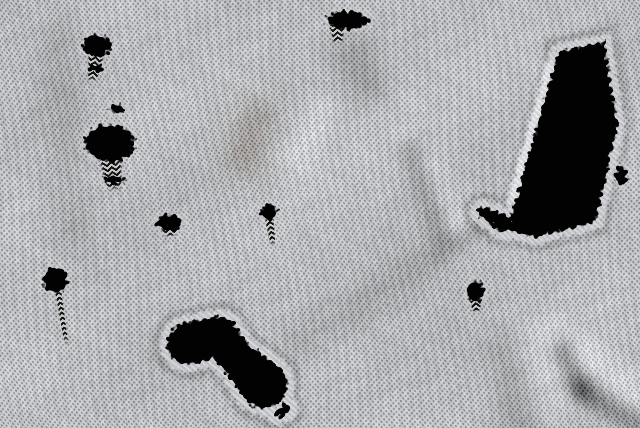
Write a Shadertoy shader that draws this texture.

```glsl
// Pale knitted cloth with torn holes and dropped-stitch ladders over black.
// Stitches are a staggered cosine lattice; folds are soft strokes of light,
// and the tears are distance fields roughened by sines and cellular noise.

vec2 hash2(vec2 p) {
    return fract(sin(vec2(dot(p, vec2(127.1, 311.7)), dot(p, vec2(269.5, 183.3)))) * 4375.85);
}

// Cellular noise: distance to the nearest scattered point.
float cells(vec2 p) {
    float nearest = 2.0;
    for (int j = -1; j <= 1; j++)
        for (int i = -1; i <= 1; i++) {
            vec2 cell = floor(p) + vec2(i, j);
            nearest = min(nearest, length(cell + hash2(cell) - p));
        }
    return nearest;
}

// Capsule whose radius runs from ra to rb.
float taper(vec2 p, vec2 a, vec2 b, float ra, float rb) {
    vec2 ab = b - a;
    float h = clamp(dot(p - a, ab) / dot(ab, ab), 0.0, 1.0);
    return length(p - a - h * ab) - mix(ra, rb, h);
}

// Soft stroke used for folds and highlights.
float stroke(vec2 p, vec2 a, vec2 b, float width) {
    float d = taper(p, a, b, 0.0, 0.0) / width;
    return exp(-d * d);
}

// Signed distance to a line, positive on its left.
float side(vec2 p, vec2 a, vec2 b) {
    vec2 d = normalize(b - a);
    return dot(p - a, vec2(-d.y, d.x));
}

float largeTears(vec2 p) {
    vec2 tl = vec2(1.305, 0.879), tr = vec2(1.412, 0.902), r = vec2(1.443, 0.707);
    vec2 br = vec2(1.391, 0.482), b = vec2(1.25, 0.445), bl = vec2(1.185, 0.463);
    float right = max(max(side(p, tl, tr), side(p, tr, r)), side(p, r, br));
    right = max(right, max(max(side(p, br, b), side(p, b, bl)), side(p, bl, tl)));
    right = min(right, taper(p, vec2(1.129, 0.504), vec2(1.178, 0.477), 0.012, 0.02));
    float left = taper(p, vec2(0.44, 0.197), vec2(0.512, 0.215), 0.049, 0.045);
    left = min(left, taper(p, vec2(0.512, 0.213), vec2(0.547, 0.17), 0.045, 0.04));
    left = min(left, taper(p, vec2(0.547, 0.17), vec2(0.615, 0.102), 0.04, 0.055));
    left = min(left, taper(p, vec2(0.65, 0.034), vec2(0.668, 0.046), 0.009, 0.011));
    return min(left, right);
}

float smallHoles(vec2 p) {
    // Centre and radii of each hole.
    const vec4 holes[11] = vec4[11](
        vec4(0.227, 0.893, 0.033, 0.025), vec4(0.225, 0.84, 0.016, 0.008),
        vec4(0.273, 0.746, 0.016, 0.010), vec4(0.256, 0.666, 0.058, 0.043),
        vec4(0.268, 0.58, 0.022, 0.009), vec4(0.396, 0.48, 0.031, 0.019),
        vec4(0.629, 0.504, 0.019, 0.018), vec4(0.129, 0.346, 0.029, 0.028),
        vec4(0.813, 0.953, 0.048, 0.021), vec4(1.111, 0.32, 0.020, 0.025),
        vec4(1.451, 0.59, 0.014, 0.021));
    float d = 1.0;
    for (int i = 0; i < 11; i++) {
        vec4 h = holes[i];
        d = min(d, (length((p - h.xy) / h.zw) - 1.0) * min(h.z, h.w));
    }
    return d;
}

// Ladder of loose threads: x is coverage, y is thread brightness.
vec2 ladders(vec2 p) {
    const vec4 runs[7] = vec4[7](
        vec4(0.225, 0.875, 0.215, 0.81), vec4(0.258, 0.63, 0.268, 0.555),
        vec4(0.629, 0.49, 0.638, 0.428), vec4(0.135, 0.325, 0.156, 0.193),
        vec4(0.787, 0.945, 0.79, 0.90), vec4(1.111, 0.30, 1.113, 0.272),
        vec4(0.396, 0.475, 0.398, 0.448));
    const float widths[7] = float[7](0.022, 0.032, 0.012, 0.009, 0.022, 0.017, 0.027);
    vec2 result = vec2(0.0);
    for (int i = 0; i < 7; i++) {
        vec2 top = runs[i].xy, run = runs[i].zw - top, dir = normalize(run);
        float along = dot(p - top, dir), across = dot(p - top, vec2(-dir.y, dir.x));
        float t = along / length(run), width = widths[i] * (1.0 - 0.45 * t);
        float cover = 1.0 - smoothstep(width * 0.65, width, abs(across));
        cover *= smoothstep(-0.05, 0.1, t) * (1.0 - smoothstep(0.8, 1.05, t));
        float zigzag = abs(fract(across / 0.02 + 0.5) - 0.5) * 0.02;
        float thread = smoothstep(-0.5, 0.5, sin(530.0 * (along - 0.8 * zigzag)));
        if (cover > result.x) result = vec2(cover, thread);
    }
    return result;
}

void mainImage(out vec4 fragColor, in vec2 fragCoord) {
    vec2 p = fragCoord / iResolution.y;
    float pixel = 1.0 / iResolution.y;

    // Broad folds and hollows
    float tone = 0.75 + 0.012 * sin(p.x * 9.0 + 2.0 * sin(p.y * 5.0)) + 0.012 * sin(p.y * 17.0 - p.x * 11.0);
    tone += 0.015 * sin(p.x * 47.0 + 3.0 * sin(p.y * 31.0)) * sin(p.y * 39.0 + p.x * 13.0);
    float warmHollow = stroke(p, vec2(0.57, 0.63), vec2(0.60, 0.72), 0.05);
    tone -= 0.09 * warmHollow + 0.07 * stroke(p, vec2(0.14, 0.90), vec2(0.16, 0.48), 0.06);
    tone += 0.08 * stroke(p, vec2(0.70, 0.65), vec2(0.74, 0.73), 0.055);
    tone -= 0.09 * stroke(p, vec2(0.82, 0.88), vec2(0.86, 0.81), 0.05);
    tone -= 0.08 * stroke(p, vec2(0.70, 0.20), vec2(1.00, 0.39), 0.055);
    tone -= 0.10 * stroke(p, vec2(0.96, 0.64), vec2(1.03, 0.45), 0.03);
    tone += 0.07 * stroke(p, vec2(1.01, 0.61), vec2(1.07, 0.48), 0.03);
    tone -= 0.08 * stroke(p, vec2(1.03, 0.41), vec2(1.13, 0.47), 0.025);
    tone -= 0.08 * stroke(p, vec2(1.17, 0.18), vec2(1.22, 0.0), 0.045);
    tone += 0.06 * stroke(p, vec2(1.27, 0.22), vec2(1.30, 0.05), 0.05);
    tone -= 0.20 * stroke(p, vec2(1.315, 0.18), vec2(1.36, 0.09), 0.028);
    tone -= 0.20 * stroke(p, vec2(1.36, 0.09), vec2(1.50, 0.0), 0.03);
    tone += 0.09 * stroke(p, vec2(1.37, 0.17), vec2(1.48, 0.08), 0.045);

    // Stitches on gently leaning columns
    vec2 knit = p + vec2(0.12 * p.y + 0.014 * sin(p.y * 7.0 + p.x * 4.0), 0.018 * sin(p.x * 6.0));
    knit *= vec2(546.0, 483.0);
    float pit = 0.5 + 0.5 * cos(knit.x) * cos(knit.y);
    tone += 0.045 - 0.25 * smoothstep(0.4, 1.0, pit) + 0.02 * cos(knit.x * 0.5);
    tone += 0.06 * (hash2(floor(knit / 3.14159)).x - 0.5);

    // Ragged tears with pale rolled rims
    vec2 frayed = p + 0.0025 * sin(p.yx * 270.0 + 2.0 * sin(p * 131.0));
    float fray = 0.010 * (cells(p * 85.0) - 0.45);
    float large = largeTears(frayed) + fray, small = smallHoles(frayed) + fray;
    float crimp = 0.06 * sin(knit.x * 0.8 + knit.y * 0.9);
    tone -= 0.10 * exp(-pow((large - 0.027) / 0.009, 2.0));
    tone = mix(tone, 0.81 + crimp, 0.85 * (1.0 - smoothstep(0.012, 0.021, large)));
    tone = mix(tone, 0.80 + crimp, 0.7 * (1.0 - smoothstep(0.003, 0.011, small)));
    tone += 0.09 * stroke(p, vec2(1.275, 0.84), vec2(1.195, 0.55), 0.022);
    vec3 cloth = tone * vec3(0.985, 0.995, 1.01) + vec3(0.025, 0.005, -0.012) * warmHollow;

    // Loose ladders, then the black beneath
    vec2 loose = ladders(p);
    cloth = mix(cloth, vec3(mix(0.08, 0.78, loose.y)), loose.x);
    float opening = 1.0 - smoothstep(-pixel, pixel, min(large, small));
    fragColor = vec4(mix(cloth, vec3(0.008), opening), 1.0);
}
```
